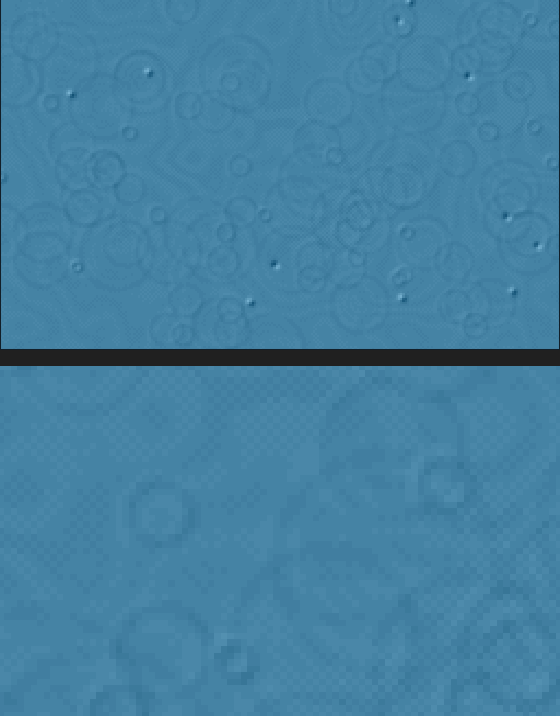
Top: the whole. Bottom: its middle third, enlarged.
This texture is drawn by a WebGL 2 fragment shader. Its source:

```glsl
#version 300 es
precision highp float;
// Draws a blue pond surface with faint raindrop rings on a coarse cell grid.

uniform vec2 u_resolution;
out vec4 fragColor;

const vec3 WATER = vec3(0.272, 0.512, 0.642);
const vec3 FRAME = vec3(0.07, 0.12, 0.16);
const vec3 SHADE_TINT = vec3(1.05, 1.0, 0.95);
const vec2 LIGHT = vec2(-0.77, 0.64);
const float ROWS = 160.0;          // cells over the canvas height
const float FRAME_WIDTH = 0.003125;
const float SHADE_STEP = 0.017;    // size of one tone level
const int RING_COUNT = 100;
const int DROP_COUNT = 11;
const float MIN_RADIUS = 0.012;
const float MAX_RADIUS = 0.105;
const float RING_SHADE = 0.021;
const float TILT_SHADE = 0.17;
const float DROP_RADIUS = 0.010;
const float DROP_SHADE = 0.42;
const float SWELL_SHADE = 0.008;
const float GRAIN_SHADE = 0.009;

float hash(vec2 p) {
    return fract(sin(dot(p, vec2(127.1, 311.7))) * 43758.5453);
}

vec2 scatter(float id, float seed) {
    return vec2(hash(vec2(id, seed)), hash(vec2(id, seed + 5.3)));
}

float valueNoise(vec2 p) {
    vec2 cell = floor(p);
    vec2 f = fract(p);
    f = f * f * (3.0 - 2.0 * f);
    float low = mix(hash(cell), hash(cell + vec2(1.0, 0.0)), f.x);
    float high = mix(hash(cell + vec2(0.0, 1.0)), hash(cell + 1.0), f.x);
    return mix(low, high, f.y);
}

// Expanding ring: lit on one side while small, an even dark band when large.
float ringShade(vec2 fromCentre, float age) {
    float dist = length(fromCentre);
    float radius = mix(MIN_RADIUS, MAX_RADIUS, age);
    float offset = dist - radius;
    float x = offset / mix(0.008, 0.012, age);
    float envelope = exp(-x * x);
    float tilt = dot(fromCentre, LIGHT) / max(dist, 0.001);
    float crest = (1.5 * x * x - 0.9) * envelope * RING_SHADE;
    float slope = x * envelope * tilt * TILT_SHADE / (1.0 + 14.0 * age);
    float inside = 1.0 - smoothstep(-0.02, -0.005, offset);
    float trail = 0.22 * RING_SHADE * inside * cos(offset * 330.0);
    return (crest + trail) * mix(1.0, 0.65, age) + slope;
}

// Fresh impact: one tiny bright and dark pair.
float dropShade(vec2 fromCentre) {
    vec2 q = fromCentre / DROP_RADIUS;
    return DROP_SHADE * dot(q, LIGHT) * exp(-dot(q, q));
}

void main() {
    vec2 uv = gl_FragCoord.xy / u_resolution.y;
    float aspect = u_resolution.x / u_resolution.y;
    vec2 area = vec2(aspect, 1.0);
    vec2 cell = floor(uv * ROWS);
    vec2 p = (cell + 0.5) / ROWS;

    // Meandering remains of old waves
    float swell = valueNoise(p * 5.0) + 0.35 * valueNoise(p * 13.0 + 7.0);
    float shade = SWELL_SHADE * sin(swell * 30.0);

    // Rings and fresh drops
    for (int i = 0; i < RING_COUNT; i++) {
        float id = float(i);
        float age = hash(vec2(id, 2.7));
        shade += ringShade(p - scatter(id, 11.0) * area, age);
    }
    for (int i = 0; i < DROP_COUNT; i++) {
        float id = float(i);
        float side = hash(vec2(id, 8.1)) < 0.3 ? -1.0 : 1.0;
        shade += side * dropShade(p - scatter(id, 31.0) * area);
    }

    // Checkered grain, stronger in patches
    float checker = mod(cell.x + cell.y, 2.0) - 0.5;
    float patchy = smoothstep(0.7, 0.95, valueNoise(p * 6.0 + 3.0));
    shade += checker * GRAIN_SHADE * (0.6 + 1.4 * patchy);
    shade += (hash(cell) - 0.5) * GRAIN_SHADE * 0.6;

    // Tone levels
    shade = floor(shade / SHADE_STEP + 0.5) * SHADE_STEP;
    vec3 colour = WATER + shade * SHADE_TINT;

    // Thin dark frame, open at the top
    float pixel = 1.0 / u_resolution.y;
    float border = min(min(uv.x, aspect - uv.x), uv.y) - FRAME_WIDTH;
    colour = mix(FRAME, colour, smoothstep(-0.5 * pixel, 0.5 * pixel, border));

    fragColor = vec4(clamp(colour, 0.0, 1.0), 1.0);
}
```
